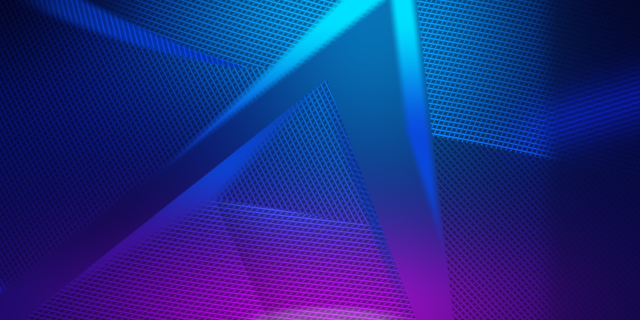
Reproduce this background procedurally as a WebGL 1 fragment shader.

```glsl
precision highp float;
// Abstract neon chevron: smooth arms and glowing blades over woven wire mesh.
// Half-plane distances cut the panels, Gaussian lights set the ambient colour,
// and crossed stripe patterns give each panel its own weave.
uniform vec2 u_resolution;

#define PITCH 0.0152
#define WIRE_WIDTH 0.15
#define WIRE_GAIN 0.62
#define GAP_LEVEL 0.7
#define BLADE_SOFT 0.026
#define NAVY vec3(0.025, 0.045, 0.33)
#define CYAN vec3(0.0, 0.88, 1.0)
#define AZURE vec3(0.04, 0.28, 0.86)
#define MAGENTA vec3(0.54, -0.03, 0.29)

// Corners, in units of the canvas height
const vec2 OUTER_APEX = vec2(1.214, 1.0);
const vec2 OUTER_TIP = vec2(0.45, 0.42);
const vec2 INNER_APEX = vec2(1.021, 0.753);
const vec2 INNER_LEFT = vec2(0.115, 0.035);
const vec2 INNER_RIGHT = vec2(1.30, 0.0);
const vec2 INNER_FOLD = vec2(0.68, 0.36);
const vec2 RIGHT_BEND = vec2(1.263, 0.585);
const vec2 RIGHT_TIP = vec2(1.40, 0.15);
const vec2 RIGHT_TOP = vec2(1.302, 1.0);

float pixel;

// Signed distance to line ab, positive on its left
float side(vec2 p, vec2 a, vec2 b) {
  vec2 d = normalize(b - a), q = p - a;
  return d.x * q.y - d.y * q.x;
}

float cut(float d) { return smoothstep(-pixel, pixel, d); }

float glow(vec2 p, vec2 centre, vec2 radius) {
  vec2 q = (p - centre) / radius;
  return exp(-dot(q, q));
}

// Parallel soft wires, with normals at the given angle
float wires(vec2 p, float angle, float pitch) {
  float d = abs(fract(dot(p, vec2(cos(angle), sin(angle))) / pitch) - 0.5);
  float blur = 0.06 + 0.6 * pixel / pitch;
  return 1.0 - smoothstep(WIRE_WIDTH - blur, WIRE_WIDTH + blur, d);
}

float weave(vec2 p, float a, float b, float pitch) {
  p += 0.02 * sin(3.0 * p.yx);
  return max(wires(p, a, pitch), 0.7 * wires(p, b, pitch));
}

vec3 ambient(vec2 p) {
  vec3 c = NAVY + vec3(0.0, 0.41, 0.38) * glow(p, vec2(1.17, 1.0), vec2(0.45, 0.64));
  c += MAGENTA * glow(p, vec2(1.0, 0.0), vec2(0.66, 0.28));
  c += vec3(0.09, 0.0, 0.14) * glow(p, vec2(0.85, 0.08), vec2(1.05, 0.33));
  return c + vec3(0.0, 0.03, 0.1) * glow(p, vec2(0.45, 0.72), vec2(0.5, 0.3));
}

vec3 meshed(vec3 light, float wire) {
  return light * (GAP_LEVEL + WIRE_GAIN * wire);
}

vec3 leftPanels(vec2 p, vec3 light) {
  float s = max(0.755 - p.x, 0.0);
  float offset = p.y - 0.79 - 0.23 * s - 0.22 * s * s;
  float upper = cut(offset);
  float wire = mix(weave(p, 0.5, 2.3, PITCH), weave(p, 1.25, 2.5, PITCH), upper);
  wire *= mix(0.6 + 0.4 * smoothstep(0.3, 0.75, p.y), smoothstep(0.25, 0.5, p.x), upper);
  light += vec3(0.0, 0.2, 0.2) * glow(p, vec2(0.8, 0.95), vec2(0.38, 0.24));
  vec3 c = meshed(light, wire);
  // Curved ribbon that tapers to the right
  float ribbon = smoothstep(1.0, 0.4, abs(offset) / (0.11 * s + 0.006));
  ribbon *= smoothstep(0.0, 0.2, p.x) * step(p.x, 0.755);
  c = mix(c, vec3(0.03, 0.28, 0.95) * (0.7 + 0.35 * wires(p, 0.25, PITCH)), ribbon * 0.85);
  // Low corner ribbon
  float corner = exp(-pow((p.y - 0.075 + 0.7 * p.x) / 0.035, 2.0)) * smoothstep(0.2, 0.05, p.x);
  return c + vec3(0.03, 0.08, 0.5) * corner * (0.5 + 0.6 * wires(p, 0.4, PITCH));
}

vec3 rightPanels(vec2 p, vec3 light) {
  float edge = p.y - 0.575 + 0.2 * (p.x - 1.35);
  float upper = cut(edge);
  float inside = 1.0 - smoothstep(1.66, 1.76, p.x);
  float wire = mix(0.7 * weave(p, 0.7, 2.2, PITCH), weave(p, 1.37, 2.75, PITCH), upper);
  light += vec3(0.0, 0.1, 0.14) * upper * inside * glow(p, vec2(1.35, 0.85), vec2(0.28, 0.35));
  vec3 c = meshed(light, wire * mix(0.25, 1.0, inside));
  c += vec3(0.0, 0.17, 0.32) * upper * exp(-edge * 14.0) * wire * inside;
  // Striped beam at the far side
  float beam = exp(-pow((p.y - 0.61 - 0.3 * (p.x - 1.72)) / 0.09, 2.0));
  beam *= smoothstep(1.5, 1.8, p.x);
  return c + vec3(0.02, 0.07, 0.45) * beam * (0.5 + 0.5 * wires(p, 1.86, PITCH));
}

vec3 innerPanel(vec2 p, vec3 light, float rim) {
  float fold = side(p, vec2(1.08, 0.31), vec2(0.70, 0.375));
  float lower = cut(fold);
  float wire = mix(weave(p, 0.45, 2.3, PITCH), weave(p, 1.4, 2.3, PITCH * 0.95), lower);
  vec3 c = meshed(light + vec3(0.0, 0.04, 0.1) * smoothstep(0.1, 0.4, p.y), wire * 0.9);
  // Lit fold, and a shaded flap beneath it
  float lit = exp(-fold * 13.0) * glow(p, vec2(0.84, 0.3), vec2(0.24, 0.4));
  c += vec3(0.07, 0.15, 0.34) * lower * lit * (0.5 + 0.5 * wire);
  float flap = side(p, vec2(0.70, 0.31), vec2(0.78, 0.13));
  c *= 1.0 - 0.15 * lower * cut(flap) * exp(-max(flap, 0.0) * 8.0);
  // Ribbed rim along the right edge
  float rib = smoothstep(0.045, 0.02, rim) * glow(p, vec2(1.13, 0.4), vec2(0.5, 0.25));
  return mix(c, vec3(0.06, 0.23, 0.74) * (0.75 + 0.3 * wires(p, 1.3, PITCH)), rib * 0.7);
}

void main() {
  pixel = 1.0 / u_resolution.y;
  vec2 p = gl_FragCoord.xy / u_resolution * vec2(2.0, 1.0);
  vec3 light = ambient(p);
  vec3 c = light;

  // Mesh panels around and within the smooth chevron
  float leftEdge = side(p, OUTER_TIP, OUTER_APEX);
  float rightEdge = side(p, RIGHT_TOP, RIGHT_TIP);
  float rim = side(p, INNER_RIGHT, INNER_APEX);
  float slope = side(p, INNER_APEX, INNER_LEFT);
  c *= 1.0 - 0.25 * glow(p, vec2(0.3, 0.35), vec2(0.35, 0.25));
  c = mix(c, leftPanels(p, light), smoothstep(-0.01, 0.03, leftEdge));
  c = mix(c, rightPanels(p, light), cut(rightEdge));
  c = mix(c, innerPanel(p, light, rim), cut(min(rim, slope)));

  // Glowing blades
  vec3 neon = mix(AZURE, CYAN, smoothstep(0.55, 0.96, p.y));
  float blade = min(leftEdge, side(p, vec2(1.05, 1.0), OUTER_TIP));
  c = mix(c, neon, smoothstep(-0.006, BLADE_SOFT, blade) * smoothstep(0.4, 0.6, p.y));
  blade = min(side(p, OUTER_APEX, RIGHT_BEND), side(p, RIGHT_BEND, RIGHT_TIP));
  blade = min(blade, -rightEdge);
  c = mix(c, neon, smoothstep(-0.006, BLADE_SOFT, blade) * smoothstep(0.1, 0.5, p.y));
  // The inner blade is solid: ambient at its ends, azure at its middle
  blade = min(side(p, INNER_LEFT, INNER_FOLD), side(p, INNER_FOLD, INNER_APEX));
  vec3 violet = mix(vec3(0.27, 0.08, 0.68), AZURE, smoothstep(0.2, 0.5, p.y));
  float strength = 0.25 + 0.6 * glow(p, vec2(0.72, 0.47), vec2(0.28));
  float body = cut(slope) * smoothstep(-0.015, BLADE_SOFT * 1.6, blade);
  c = mix(c, mix(light * 1.1, violet, strength), body);

  // Pale dome at the floor and dark upper corners
  float dome = length((p - vec2(1.02, 0.0)) / vec2(0.28, 0.05));
  c += vec3(0.06, 0.24, 0.06) * smoothstep(1.05, 0.5, dome);
  c *= 1.0 - 0.45 * glow(p, vec2(0.0, 1.0), vec2(0.25)) - 0.3 * glow(p, vec2(2.0, 1.0), vec2(0.3, 0.22));
  gl_FragColor = vec4(clamp(c, 0.0, 1.0), 1.0);
}
```
